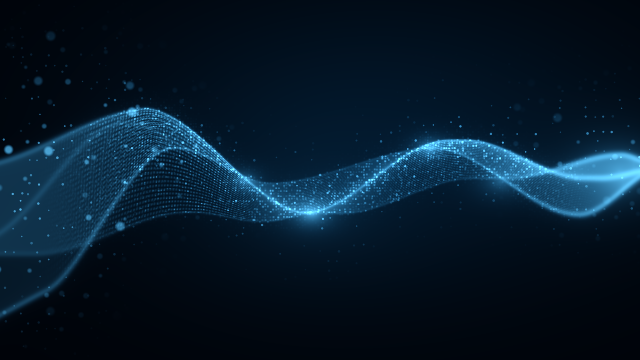
Reproduce this background procedurally as a Shadertoy shader.

```glsl
// A glowing blue ribbon of dots twisting across a dark backdrop with drifting specks.
// Four strands are chained smooth swings; dotted sheets hang between pairs of them,
// and hashed cells scatter the specks. Lengths are in canvas heights.

const vec3 NIGHT = vec3(0.0, 0.011, 0.033);
const vec3 HAZE = vec3(0.008, 0.078, 0.13);
const vec3 BLUE = vec3(0.10, 0.42, 0.62);
const vec3 ICE = vec3(0.16, 0.14, 0.09);
const float TAU = 6.2831853;

float hash(vec2 p) {
    vec3 q = fract(vec3(p.xyx) * vec3(0.1031, 0.1030, 0.0973));
    q += dot(q, q.yzx + 33.33);
    return fract((q.x + q.y) * q.z);
}

// Smooth rise (or fall) of given height between two places.
float swing(float x, float from, float to, float rise) {
    return rise * smoothstep(from, to, x);
}

// Heights of the four strands: fold, crest, hem and a faint veil at the left.
vec4 strands(float x) {
    float fold = 0.537 + swing(x, -0.093, 0.428, 0.162) + swing(x, 0.395, 0.861, -0.292)
        + swing(x, 0.838, 1.25, 0.204) + swing(x, 1.296, 1.62, -0.106)
        + swing(x, 1.667, 1.83, 0.025);
    float crest = 0.067 + swing(x, -0.185, 0.301, 0.174) + swing(x, 0.127, 0.481, 0.347)
        + swing(x, 0.49, 0.752, -0.097) + swing(x, 0.752, 1.204, 0.097)
        + swing(x, 1.204, 1.609, -0.185) + swing(x, 1.609, 1.852, 0.134);
    float hem = 0.292 + swing(x, 0.093, 0.52, 0.118) + swing(x, 0.544, 0.718, -0.025)
        + swing(x, 0.74, 0.87, 0.022) + swing(x, 0.95, 1.308, 0.097)
        + swing(x, 1.41, 1.725, 0.067) + swing(x, 1.725, 1.83, -0.028);
    float veil = 0.329 + swing(x, -0.069, 0.347, 0.33) + swing(x, 0.347, 0.7, -0.16);
    return vec4(fold, crest, hem, veil);
}

// Dotted cloth from height a to b; it is denser near a and where they draw together.
float sheet(vec2 p, float a, float b, float rows, float focus, float pixel) {
    float gap = max(abs(a - b), 0.003);
    float across = (p.y - a) / (b - a >= 0.0 ? gap : -gap);
    float soft = mix(0.009, 1.5 * pixel, focus);
    float inside = smoothstep(-soft, soft, 0.5 * gap - abs(p.y - 0.5 * (a + b)));
    float row = 0.5 + 0.5 * cos(TAU * rows * across);
    float column = 0.5 + 0.5 * cos(TAU * (p.x * 122.0 + across * 3.0));
    float resolved = 0.9 * focus * smoothstep(1.0, 2.6, gap / (rows * pixel));
    float dots = mix(1.0, 2.2 * row * (0.4 + 1.2 * column), resolved);
    float gather = mix(1.0, 0.6 + 1.3 * exp(-4.0 * max(across, 0.0)), focus);
    return inside * dots * gather * min(0.085 + 0.018 / gap, 0.5);
}

// Sharp line with a faint halo at distance d.
float strandLight(float d, float width) {
    return exp(-d * d / (width * width)) + 0.18 * exp(-d / 0.02);
}

// Round flare with a wide falloff.
float flare(vec2 p, vec2 centre, float size) {
    vec2 d = (p - centre) * vec2(0.7, 1.0);
    return exp(-length(d) / size);
}

// Uneven round points, one to each small cell.
float sparkle(vec2 p) {
    vec2 id = floor(p);
    vec2 d = fract(p) - 0.3 - 0.4 * vec2(hash(id + 4.1), hash(id + 8.3));
    float power = hash(id);
    return power * power * power * exp(-7.0 * dot(d, d));
}

// One round speck in some cells of a grid; each stays inside its own cell.
float specks(vec2 p, float cells, float chance, float radius, float blur) {
    vec2 id = floor(p * cells);
    vec2 seed = id + cells;
    vec2 place = 0.25 + 0.5 * vec2(hash(seed + 3.7), hash(seed + 9.1));
    float size = radius * mix(0.5, 1.0, hash(seed + 21.3));
    float d = length(fract(p * cells) - place) / cells;
    float shape = 1.0 - smoothstep(size - blur, size + blur, d);
    return shape * step(hash(seed), chance) * mix(0.2, 1.0, hash(seed + 5.9));
}

void mainImage(out vec4 fragColor, in vec2 fragCoord) {
    float pixel = 1.0 / iResolution.y;
    vec2 p = fragCoord * pixel;
    vec4 height = strands(p.x);
    vec4 slope = (strands(p.x + 0.002) - height) / 0.002;
    vec4 away = abs(p.y - height) / sqrt(1.0 + slope * slope);

    // Sharp in the middle, out of focus toward both ends.
    float leftEnd = 1.0 - smoothstep(0.1, 0.55, p.x);
    float rightEnd = smoothstep(1.3, 1.68, p.x);
    float focus = (1.0 - leftEnd) * (1.0 - rightEnd);

    // Backdrop haze.
    vec2 hazeOffset = (p - vec2(1.05, 0.61)) / vec2(0.75, 0.42);
    vec3 color = NIGHT + HAZE * exp(-dot(hazeOffset, hazeOffset));

    // Ribbon cloth and its strands; the crest fades along the middle.
    float light = sheet(p, height.x, height.y, 22.0, focus, pixel)
        + sheet(p, height.x, height.z, 24.0, focus, pixel);
    light *= 1.0 + 0.4 * rightEnd;
    float middle = smoothstep(0.58, 0.72, p.x) * (1.0 - smoothstep(1.08, 1.25, p.x));
    float veilFade = 1.0 - smoothstep(0.35, 0.65, p.x);
    vec4 strength = vec4(0.45, 0.46 - 0.32 * middle, 0.13, 0.2 * veilFade);
    strength *= 1.0 - 0.4 * leftEnd;
    strength += rightEnd * vec4(0.25, 0.1, 0.5, 0.0);
    float width = mix(0.009, 0.0035, focus);
    for (int i = 0; i < 4; i++) light += strength[i] * strandLight(away[i], width);

    // The sharp part breaks up into tiny points.
    light *= mix(1.0, 0.62 + 2.6 * sparkle(p * 135.0), 0.9 * focus);

    // Flares where the strands meet.
    light += 1.1 * flare(p, vec2(0.865, 0.408), 0.02);
    light += 0.9 * flare(p, vec2(1.194, 0.588), 0.016);
    light += 0.6 * flare(p, vec2(0.68, 0.5), 0.016);
    light += 0.45 * flare(p, vec2(1.39, 0.495), 0.03);
    light += 0.5 * flare(p, vec2(1.72, 0.525), 0.06);
    light += 0.13 * flare(p, vec2(0.865, 0.42), 0.12);

    // Specks gather round the ribbon and spread widest at the left.
    float spread = 0.12 + 0.17 * leftEnd + 0.03 * rightEnd;
    float offset = (p.y - 0.5 * (height.x + height.z) - 0.03) / spread;
    float near = exp(-offset * offset);
    float ends = max(1.0 - smoothstep(0.4, 0.75, p.x), 0.6 * rightEnd);
    light += near * 1.1 * specks(p, 42.0, 0.24, 0.0035, 0.0016);
    light += near * ends * 1.0 * specks(p + 0.37, 19.0, 0.3, 0.008, 0.0035);
    light += near * ends * 1.5 * specks(p + 0.71, 9.0, 0.25, 0.013, 0.005);

    // Soft shoulder keeps the brightest crossings blue.
    light = 1.75 * (1.0 - exp(-0.85 * light));
    color += BLUE * light + ICE * light * light;
    fragColor = vec4(min(color, 1.0), 1.0);
}
```
